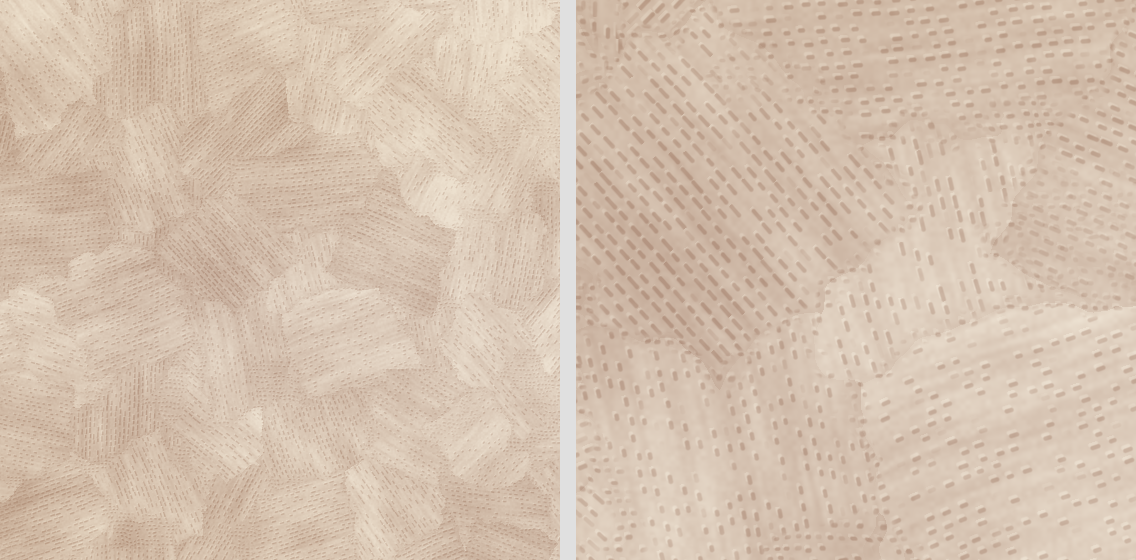
Left, the full canvas; right, a detail of the centre.
Give the GLSL for this texture, as a WebGL 1 fragment shader.

```glsl
precision highp float;
// Beige trowelled plaster: overlapping ragged strokes with fine combing and rows of small beads.
uniform vec2 u_resolution;

const vec3 DEEP_ROSE = vec3(0.735, 0.622, 0.543);
const vec3 PALE_CREAM = vec3(0.912, 0.860, 0.792);
const vec3 WARM_SHIFT = vec3(0.008, 0.002, -0.022);
const float BASE_TONE = 0.65;
const float PATCH_SIZE = 0.160;
const float EDGE_SLOPE = 6.0;
const float EDGE_WIDTH = 0.011;
const vec2 BEAD_SPACING = vec2(0.0105, 0.0074);
const vec2 EDGE_BEAD_SPACING = vec2(0.0072, 0.0068);
const float BEAD_RADIUS = 0.0013;
const float BEAD_SHADE = 0.46;
const float BEAD_LIGHT = 0.20;
const float COMB_CONTRAST = 0.34;
const float BLOTCH_CONTRAST = 0.95;
const vec2 LIGHT_OFFSET = vec2(-0.0014, 0.0018);

float hash(vec2 p) {
  vec3 q = fract(p.xyx * 0.1031);
  q += dot(q, q.yzx + 33.33);
  return fract((q.x + q.y) * q.z);
}

vec2 hash2(vec2 p) {
  return vec2(hash(p), hash(p + 57.3));
}

float noise(vec2 p) {
  vec2 i = floor(p), f = fract(p);
  f = f * f * (3.0 - 2.0 * f);
  return mix(mix(hash(i), hash(i + vec2(1.0, 0.0)), f.x),
             mix(hash(i + vec2(0.0, 1.0)), hash(i + 1.0), f.x), f.y);
}

float fbm(vec2 p) {
  float sum = 0.0, gain = 0.53;
  for (int i = 0; i < 4; i++) {
    sum += gain * noise(p);
    p = mat2(1.6, 1.2, -1.2, 1.6) * p + 7.1;
    gain *= 0.5;
  }
  return sum;
}

vec2 turn(vec2 p, float a) {
  float c = cos(a), s = sin(a);
  return vec2(c * p.x + s * p.y, c * p.y - s * p.x);
}

float boxDistance(vec2 p, vec2 halfSize) {
  vec2 d = abs(p) - halfSize;
  return length(max(d, 0.0)) + min(max(d.x, d.y), 0.0);
}

// Rows of jittered capsules: x is the shaded body, y the lit rim.
vec2 beads(vec2 p, vec2 spacing, float stretch, float density, vec2 light, float px) {
  vec2 g = p / spacing;
  g.x += 7.0 * hash(vec2(floor(g.y), 3.7));
  vec2 id = floor(g);
  vec2 f = (fract(g) - 0.5 - 0.24 * (hash2(id + 11.0) - 0.5)) * spacing;
  float halfLength = spacing.x * stretch * (0.4 + 0.6 * hash(id + 5.0));
  vec2 h = f - light;
  float body = length(vec2(max(abs(f.x) - halfLength, 0.0), f.y));
  float rim = length(vec2(max(abs(h.x) - halfLength, 0.0), h.y));
  float present = smoothstep(-0.12, 0.12, density - hash(id + 23.0));
  float soft = 0.65 * px + 0.0003;
  vec2 cover = 1.0 - smoothstep(BEAD_RADIUS - soft, BEAD_RADIUS + soft, vec2(body, rim));
  return present * vec2(cover.x, cover.y * (1.0 - cover.x));
}

void main() {
  float px = 1.0 / min(u_resolution.x, u_resolution.y);
  vec2 p = gl_FragCoord.xy * px;

  // Top stroke at this point, from ragged boxes scattered over a grid
  vec2 g = p / PATCH_SIZE + 20.0;
  vec2 ragged = g + 0.42 * (vec2(fbm(g * 1.7), fbm(g * 1.7 + 31.0)) - 0.5)
                  + 0.09 * (vec2(noise(g * 9.0), noise(g * 9.0 + 17.0)) - 0.5);
  float best = -100.0, second = -100.0, angle = 0.0;
  vec2 stroke = vec2(0.0);
  for (int y = -1; y <= 1; y++) {
    for (int x = -1; x <= 1; x++) {
      vec2 id = floor(g) + vec2(float(x), float(y));
      vec2 center = id + 0.5 + 0.7 * (hash2(id) - 0.5);
      float a = 3.14159 * hash(id + 71.0);
      vec2 halfSize = vec2(0.52, 0.40) + vec2(0.28, 0.20) * hash2(id + 91.0);
      float depth = -EDGE_SLOPE * boxDistance(turn(ragged - center, a), halfSize);
      float score = min(depth, hash(id + 43.0));
      if (score > best) {
        second = best;
        best = score;
        stroke = id;
        angle = a;
      } else {
        second = max(second, score);
      }
    }
  }
  float border = (best - second) * PATCH_SIZE / EDGE_SLOPE;
  float inside = smoothstep(0.0, EDGE_WIDTH, border);

  // Combing and blotches follow the stroke direction
  vec2 q = turn(p, angle) + 3.0 + hash2(stroke + 7.0);
  q.y += 0.005 * (noise(q * 11.0) - 0.5);
  float character = hash(stroke + 13.0);
  float comb = 0.6 * noise(q * vec2(22.0, 250.0)) + 0.4 * noise(q * vec2(9.0, 110.0)) - 0.5;
  float blotch = 0.55 * fbm(p * 8.0 + 4.0) + 0.55 * fbm(q * vec2(9.0, 24.0)) - 0.55;
  float broad = fbm(p * 3.0 + 9.0) - 0.5;
  float grain = noise(p * 330.0) - 0.5;

  // Ordered beads within a stroke, crowded beads along its border
  float density = 0.42 + 0.42 * character - 0.9 * blotch;
  vec2 rows = beads(q, BEAD_SPACING, mix(0.10, 0.36, hash(stroke + 19.0)), density,
                    turn(LIGHT_OFFSET, angle), px);
  vec2 crowd = beads(p + 0.006 * vec2(noise(p * 60.0), noise(p * 60.0 + 8.0)),
                     EDGE_BEAD_SPACING, 0.12, 0.72, LIGHT_OFFSET, px);
  vec2 relief = mix(crowd, rows, inside);

  float tone = BASE_TONE + 0.24 * (0.5 - character) + 0.25 * broad + 0.07 * (p.x + p.y - 1.0);
  tone += BLOTCH_CONTRAST * blotch + COMB_CONTRAST * comb * inside + 0.13 * grain;
  tone += BEAD_LIGHT * relief.y - BEAD_SHADE * relief.x - 0.07 * (1.0 - inside);
  vec3 color = mix(DEEP_ROSE, PALE_CREAM, clamp(tone, -0.15, 1.08));
  color += WARM_SHIFT * (noise(p * 2.3 + 40.0) - 0.5);
  gl_FragColor = vec4(color, 1.0);
}
```
